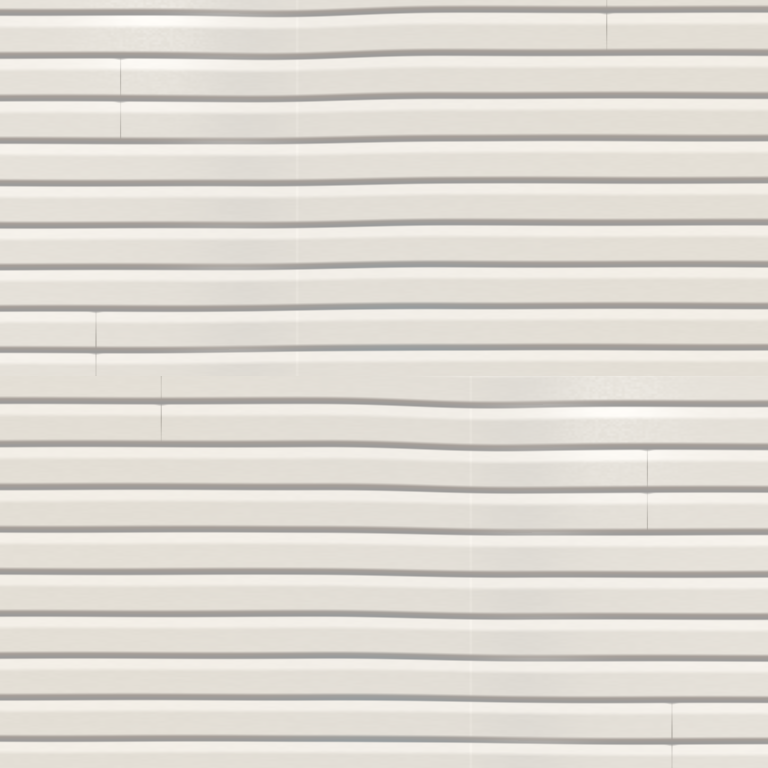
Give the GLSL for this texture, as a WebGL 2 fragment shader.

```glsl
#version 300 es
precision highp float;
// Pale horizontal lap siding: two stacked panels of nine boards, the lower one
// mirrored. Each board has a soft shadow, a bright lip and a flat face, with
// slightly wavy edges, thin butt joints and a patch of grainy glare.

uniform vec2 u_resolution;
out vec4 fragColor;

#define PANEL_HEIGHT 0.5095
#define PANEL_SHIFT 0.0195   // part of the upper panel cut off by the top edge
#define FIRST_EDGE 0.0339    // first shadow below the top of a panel
#define BOARD_PITCH 0.05625
#define PITCH_SHRINK 0.95    // boards narrow slightly down the panel
#define EDGE_STEP 0.0036     // drop of the edges from left to right
#define EDGE_SAG 0.0024
#define JOINT_WIDTH 0.0009
#define GLARE 0.055
#define GRAIN 0.009

const vec3 FACE = vec3(0.888, 0.871, 0.840);
const vec3 LIP = vec3(0.950, 0.935, 0.910);
const vec3 SHADOW_WARM = vec3(0.65, 0.62, 0.595);
const vec3 SHADOW_COOL = vec3(0.61, 0.605, 0.60);

// Butt joints: x position, first board, last board.
const vec3 JOINTS[3] = vec3[3](
    vec3(0.790, -1.0, 0.0), vec3(0.157, 1.0, 2.0), vec3(0.125, 7.0, 8.0));

float hash(vec2 p) {
    p = fract(p * vec2(0.1031, 0.1137));
    p += dot(p, p.yx + 33.33);
    return fract((p.x + p.y) * p.x * 57.0);
}

float valueNoise(vec2 p) {
    vec2 cell = floor(p), f = fract(p);
    f = f * f * (3.0 - 2.0 * f);
    return mix(mix(hash(cell), hash(cell + vec2(1, 0)), f.x),
               mix(hash(cell + vec2(0, 1)), hash(cell + 1.0), f.x), f.y);
}

float bell(float x, float center, float width) {
    float t = (x - center) / width;
    return exp(-t * t);
}

// Vertical offset of the board edges.
float edgeWarp(vec2 p) {
    float tilt = EDGE_STEP * (0.5 - smoothstep(0.32, 0.58, p.x));
    float sag = EDGE_SAG * bell(p.x, 0.38, 0.11) * (1.0 - 3.2 * p.y);
    return tilt + sag + 0.0003 * sin(p.x * 17.0 + p.y * 23.0);
}

// Board coordinate: whole numbers fall on the shadow centers.
float boardCoord(vec2 p) {
    float d = p.y - FIRST_EDGE - edgeWarp(p);
    return d / BOARD_PITCH + PITCH_SHRINK * d * d;
}

void main() {
    vec2 uv = gl_FragCoord.xy / u_resolution;
    float pixel = 1.0 / u_resolution.y;

    // Panel space: y runs downward, the second panel is flipped in x.
    float down = 1.0 - uv.y + PANEL_SHIFT;
    float panel = floor(down / PANEL_HEIGHT);
    vec2 p = vec2(panel > 0.5 ? 1.0 - uv.x : uv.x, down - panel * PANEL_HEIGHT);

    float k = boardCoord(p);
    float board = floor(k);
    float below = k - board;              // 0 at the shadow above
    float fromEdge = k - floor(k + 0.5);  // signed distance to nearest shadow
    float soft = 0.5 * pixel / BOARD_PITCH;

    // Flat face, bright lip and gentle shading across the board.
    float lip = 1.0 - smoothstep(0.27, 0.40, below);
    vec3 color = mix(FACE, LIP, lip);
    color += 0.008 * (below - 0.6) * (1.0 - lip);
    color += 0.008 * (hash(vec2(board + 3.0, 7.0)) - 0.5);

    // Broad tone: lighter at the left, a dull band left of center.
    color += 0.010 * (1.0 - smoothstep(0.0, 0.35, p.x));
    color -= vec3(0.018, 0.016, 0.012) * bell(p.x, 0.32, 0.06) * (1.0 - lip);
    color += vec3(0.003, 0.001, -0.004) * smoothstep(0.45, 0.9, p.x);

    // Fine streaked grain, stretched along the boards.
    float grain = valueNoise(p * vec2(90.0, 420.0)) - 0.5;
    color += GRAIN * grain;

    // Glare on the upper boards.
    float glare = bell(p.x, 0.20, 0.09) * (1.0 - smoothstep(0.03, 0.24, p.y));
    float speckle = valueNoise(p * vec2(260.0, 330.0));
    color += GLARE * glare * mix(0.15 + 0.55 * speckle, 1.0, lip) * vec3(0.9, 1.0, 1.15);

    // Butt joints, and the small notch each leaves in the shadow line.
    float notch = 0.0;
    for (int i = 0; i < 3; i++) {
        vec3 joint = JOINTS[i];
        float onBoard = step(joint.y, board) * step(board, joint.z);
        float dx = abs(p.x - joint.x);
        float line = 1.0 - smoothstep(0.3 * JOINT_WIDTH, JOINT_WIDTH + 0.5 * pixel, dx);
        color -= 0.15 * line * onBoard * (0.7 + 0.3 * sin(k * 5.0));
        notch += onBoard * bell(dx, 0.0, 0.006);
    }

    // Faint pale seam down each panel.
    color += 0.018 * (1.0 - smoothstep(0.0005, 0.0015 + pixel, abs(p.x - 0.387)));

    // Shadow under each board: warm above, cooler below, weaker near the sag.
    float shadow = smoothstep(-0.115 - soft, -0.035, fromEdge)
                 * (1.0 - smoothstep(0.045, 0.090 + soft + 0.03 * notch, fromEdge));
    float fade = 0.22 * bell(p.x, 0.30, 0.07) * (0.5 + 0.5 * sin(floor(k + 0.5) * 2.3 + 1.0));
    vec3 shade = mix(SHADOW_WARM, SHADOW_COOL, smoothstep(-0.06, 0.05, fromEdge));
    shade += vec3(-0.02, 0.01, 0.025) * bell(p.x, 0.52, 0.12) * smoothstep(0.2, 0.5, p.y);
    color = mix(color, shade, shadow * (1.0 - fade));

    fragColor = vec4(clamp(color, 0.0, 1.0), 1.0);
}
```
